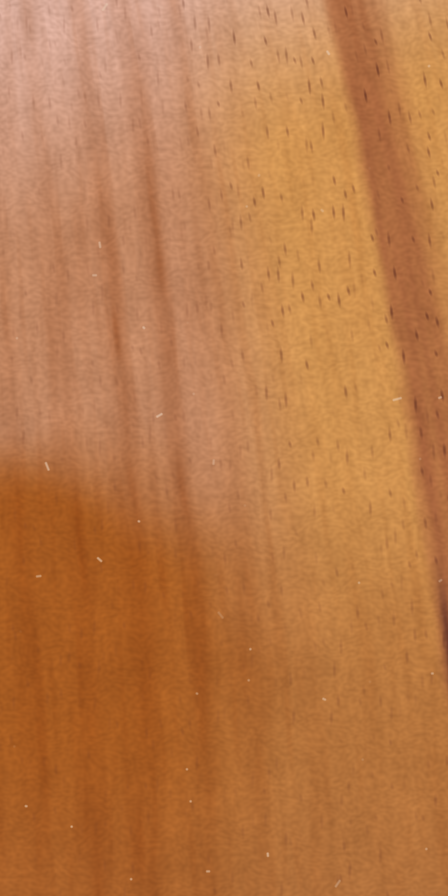
A WebGL 1 fragment shader for this texture:

```glsl
precision highp float;
// Varnished wood plank: grain fanning gently to the right as it descends, soft
// broken growth streaks, one reddish band, short dark pores and a pale sheen.
// Grain coordinates (u across, t down) bend every feature along the same curve.

uniform vec2 u_resolution;

vec2 hash2(vec2 p) {
  vec3 q = fract(vec3(p.xyx) * vec3(0.1031, 0.1030, 0.0973));
  q += dot(q, q.yzx + 33.33);
  return fract((q.xx + q.yz) * q.zy);
}

// Gradient noise, roughly -0.7 to 0.7
float corner(vec2 cell, vec2 offset) {
  float angle = 6.2832 * hash2(cell + 57.0).x;
  return dot(vec2(cos(angle), sin(angle)), offset);
}

float noise(vec2 p) {
  vec2 i = floor(p), f = fract(p);
  vec2 w = f * f * f * (f * (f * 6.0 - 15.0) + 10.0);
  vec2 e = vec2(1.0, 0.0);
  return mix(mix(corner(i, f), corner(i + e, f - e), w.x),
             mix(corner(i + e.yx, f - e.yx), corner(i + 1.0, f - 1.0), w.x), w.y);
}

// Broad light and colour: glossy top, amber lower left, gold to the right
vec3 varnish(vec2 p, float u, float t) {
  vec3 upper = mix(vec3(0.75, 0.52, 0.38), vec3(0.81, 0.57, 0.315), smoothstep(0.3, 0.58, u));
  vec3 lower = mix(vec3(0.645, 0.352, 0.13), vec3(0.70, 0.445, 0.23), smoothstep(0.28, 0.7, p.x));
  lower = mix(lower, vec3(0.67, 0.42, 0.24), 0.35 * smoothstep(1.6, 2.05, t));
  float sheen = 1.0 - smoothstep(0.0, 0.66, t + 0.45 * p.x);
  upper = mix(upper, vec3(0.85, 0.67, 0.60), sheen);
  float rightward = smoothstep(0.1, 0.85, p.x);
  float middle = 1.04 + 0.27 * rightward + 0.07 * noise(p * 5.0);
  float softness = mix(0.11, 0.42, rightward);
  return mix(upper, lower, smoothstep(middle - softness, middle + softness, t));
}

// Broken growth streaks: a wide soft shoulder, a patchy core and fine threads
float streaks(float u, float t) {
  float ring = (u - 0.07) / 0.104 + 0.2 * noise(vec2(u * 7.0, t * 0.8));
  ring += 0.08 * noise(vec2(u * 25.0, t * 6.0));
  float id = floor(ring + 0.5);
  float f = ring - id;
  float shoulder = smoothstep(-0.42, 0.0, f) * (1.0 - smoothstep(0.0, 0.3, f));
  float core = exp(-pow(f / 0.08, 2.0));
  float breaks = smoothstep(0.0, 0.5, noise(vec2(id * 3.37 + u * 9.0, t * 6.0)));
  float strength = 0.4 + 0.5 * exp(-pow((u - 0.24) / 0.13, 2.0));
  strength *= 0.8 + 0.9 * noise(vec2(id * 0.37 + 4.0, t * 1.8));
  float threads = max(0.0, noise(vec2(u * 34.0, t * 2.4)) - 0.04);
  threads += 0.7 * max(0.0, noise(vec2(u * 64.0, t * 5.0) + 9.0) - 0.12);
  float marks = (0.65 * shoulder + 0.5 * core * breaks) * strength;
  float fade = smoothstep(0.4, 0.55, u);
  return marks * (1.0 - 0.7 * fade) + threads * (0.6 - 0.2 * fade);
}

// Short soft dashes along the grain, in two staggered layers
float pores(float u, float t) {
  float ink = 0.0;
  for (int layer = 0; layer < 2; layer++) {
    float k = float(layer);
    vec2 g = vec2(u + 0.017 * k, t) / vec2(0.034, 0.09);
    g.y += 7.0 * hash2(vec2(floor(g.x), 11.0 + k)).x;
    vec2 cell = floor(g);
    vec2 place = hash2(cell + 31.0 * k + 5.0);
    vec2 look = hash2(cell + 17.0 * k + 90.0);
    vec2 q = (fract(g) - 0.5 - (place - 0.5) * 0.4) * vec2(0.034, 0.09);
    q.x += 0.2 * (look.x - 0.5) * q.y;
    float d = length(q / vec2(0.005, 0.010 + 0.016 * look.x));
    ink += (1.0 - smoothstep(0.0, 1.0, d)) * smoothstep(0.3, 1.0, look.y);
  }
  return min(ink, 1.0);
}

// Sparse pale specks, a few drawn out into tiny scratches
float nicks(vec2 p) {
  vec2 g = p / 0.13;
  vec2 cell = floor(g);
  vec2 place = hash2(cell + 3.0), look = hash2(cell + 71.0);
  vec2 q = (fract(g) - 0.5 - (place - 0.5) * 0.7) * 0.13;
  float angle = 6.2832 * look.x;
  vec2 along = vec2(cos(angle), sin(angle));
  float reach = 0.009 * place.x * place.x * place.x;
  float d = length(q - along * clamp(dot(q, along), -reach, reach));
  return (1.0 - smoothstep(0.0, 0.005, d)) * smoothstep(0.6, 1.0, look.y);
}

void main() {
  vec2 p = gl_FragCoord.xy / u_resolution.x;
  float t = u_resolution.y / u_resolution.x - p.y;
  float bend = t - 0.16 * t * t;
  float u = (p.x - 0.095 * bend) / (1.0 + 0.194 * bend);
  u += 0.006 * noise(vec2(u * 5.0, t * 2.5));

  vec3 color = varnish(p, u, t);
  color *= mix(vec3(1.0), vec3(0.87, 0.77, 0.67), streaks(u, t));

  // Reddish band, uneven inside, with a dark seam low on its left edge
  float rough = u + 0.010 * noise(vec2(u * 30.0, t * 9.0));
  float band = smoothstep(0.706, 0.744, rough) * (1.0 - smoothstep(0.78, 0.89, rough));
  band *= 0.9 + 0.3 * noise(vec2(u * 45.0, t * 3.0));
  color = mix(color, vec3(0.645, 0.385, 0.235), band);
  float seam = exp(-pow((u - 0.738) / 0.009, 2.0));
  seam *= smoothstep(1.2, 1.48, t) * (1.0 - smoothstep(1.54, 1.66, t));
  color = mix(color, vec3(0.30, 0.14, 0.13), 0.75 * seam);

  // Pores crowd the upper right and darken inside the band
  float crowd = smoothstep(0.3, 0.55, u) * (1.0 - 0.75 * smoothstep(0.7, 1.35, t));
  float depth = 0.16 + 0.32 * crowd + 0.32 * band;
  color = mix(color, vec3(0.42, 0.22, 0.15), depth * pores(u, t));

  // Fine fibre, irregular cross ripple, grit and mottling
  vec2 warped = p + 0.012 * vec2(noise(p * 14.0), noise(p * 14.0 + 40.0));
  float grain = 0.05 * noise(vec2(u * 60.0, t * 9.0));
  grain += 0.05 * noise(warped * vec2(36.0, 80.0));
  grain += 0.085 * noise(warped * vec2(85.0, 110.0) + 19.0);
  grain += 0.05 * noise(p * 7.0) + 0.04 * noise(p * 22.0 + 8.0);
  color *= 1.0 + grain * vec3(0.85, 1.0, 1.15);

  color = mix(color, vec3(0.90, 0.78, 0.68), 0.65 * nicks(p));
  gl_FragColor = vec4(color * vec3(1.01, 1.015, 1.02), 1.0);
}
```
